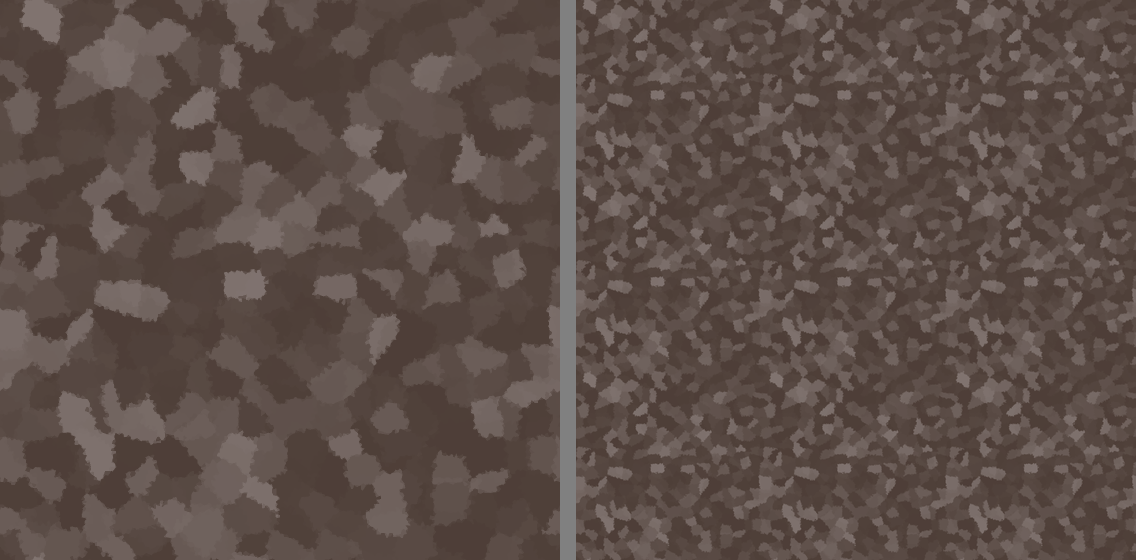
Left, the tile; right, the same tile 3 across and 3 down.
Give the GLSL for this texture, as a WebGL 1 fragment shader.

```glsl
precision highp float;
// Seamless brown-grey mottle of ragged, irregular, faintly layered patches.
uniform vec2 u_resolution;

float hash(vec2 p) {
  return fract(sin(dot(p, vec2(127.1, 311.7))) * 43758.5453);
}

// Value noise that wraps after n cells.
float wrapNoise(vec2 p, float n, float seed) {
  p *= n;
  vec2 cell = floor(p);
  vec2 f = fract(p);
  f = f * f * (3.0 - 2.0 * f);
  float a = hash(mod(cell, n) + seed);
  float b = hash(mod(cell + vec2(1.0, 0.0), n) + seed);
  float c = hash(mod(cell + vec2(0.0, 1.0), n) + seed);
  float d = hash(mod(cell + 1.0, n) + seed);
  return mix(mix(a, b, f.x), mix(c, d, f.x), f.y);
}

// Nearest scattered site on a wrapping grid: xy = position, z = random value.
vec3 nearestSite(vec2 p, float n, float seed) {
  vec2 base = floor(p * n);
  vec3 nearest = vec3(0.0);
  float best = 9.0;
  for (int j = -1; j <= 1; j++) {
    for (int i = -1; i <= 1; i++) {
      vec2 cell = base + vec2(float(i), float(j));
      vec2 id = mod(cell, n) + seed;
      vec2 site = cell + vec2(hash(id + 17.3), hash(id + 41.9));
      float dist = length(p * n - site);
      if (dist < best) {
        best = dist;
        nearest = vec3(site / n, hash(id + 73.7));
      }
    }
  }
  return nearest;
}

// Patch tone, with borders roughened by snapping to fine grains.
float patchTone(vec2 p, float seed) {
  vec3 grain = nearestSite(p, 150.0, seed);
  float angle = 6.2832 * grain.z;
  vec2 q = grain.xy + 0.0025 * vec2(cos(angle), sin(angle));
  q += 0.014 * (vec2(wrapNoise(q, 36.0, 5.0), wrapNoise(q, 36.0, 9.0)) - 0.5);
  float tone = pow(nearestSite(q, 18.0, 2.0).z, 2.25);
  float veil = nearestSite(q, 13.0, 57.0).z - 0.5;
  return clamp(tone + 0.12 * veil, 0.0, 1.0);
}

void main() {
  // Four samples per pixel smooth the edges; two grain sets give a thin fringe.
  float tone = 0.0;
  for (int k = 0; k < 4; k++) {
    float row = floor(float(k) / 2.0);
    vec2 offset = vec2(mod(float(k), 2.0), row) * 0.5 - 0.25;
    vec2 p = (gl_FragCoord.xy + offset) / u_resolution;
    tone += 0.25 * mix(patchTone(p, 11.0), patchTone(p, 31.0), 0.3);
  }
  vec3 darkBrown = vec3(0.305, 0.245, 0.218);
  vec3 paleTaupe = vec3(0.5, 0.45, 0.435);
  gl_FragColor = vec4(mix(darkBrown, paleTaupe, tone), 1.0);
}
```
